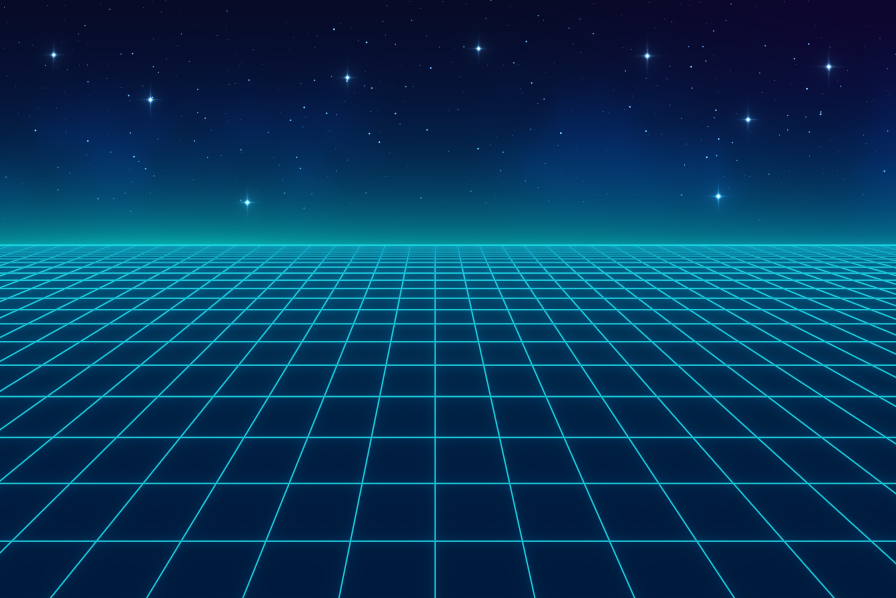
Write a WebGL 1 fragment shader that draws this background.

```glsl
precision highp float;
// Neon perspective grid floor under a starry night sky with a teal horizon glow.

uniform vec2 u_resolution;

#define HORIZON 0.590
#define GRID_CENTER -0.0215
#define LINE_HALF_WIDTH 0.0012
#define ROW_START 0.495
#define ROW_STEP 0.217
#define STAR_CELL 0.036
#define STAR_DENSITY 0.45
#define NEBULA_STRENGTH 0.10
#define LINE_COLOR vec3(0.12, 0.83, 0.88)
#define SPARKLE_COLOR vec3(0.35, 0.82, 1.0)

float hash(vec2 p) {
  vec3 q = fract(vec3(p.xyx) * 0.1031);
  q += dot(q, q.yzx + 33.33);
  return fract((q.x + q.y) * q.z);
}

float noise(vec2 p) {
  vec2 cell = floor(p), f = fract(p);
  f = f * f * (3.0 - 2.0 * f);
  float low = mix(hash(cell), hash(cell + vec2(1.0, 0.0)), f.x);
  float high = mix(hash(cell + vec2(0.0, 1.0)), hash(cell + 1.0), f.x);
  return mix(low, high, f.y);
}

float fbm(vec2 p) {
  float sum = 0.0, weight = 0.5;
  for (int i = 0; i < 4; i++) {
    sum += weight * noise(p);
    p = p * 2.03 + 7.1;
    weight *= 0.5;
  }
  return sum;
}

// Antialiased coverage of a line at the given distance.
float coverage(float dist, float halfWidth, float px) {
  return clamp((halfWidth - dist) / px + 0.5, 0.0, 1.0);
}

// Small stars: one jittered dot per cell.
vec3 starDust(vec2 p, float px) {
  vec3 light = vec3(0.0);
  for (int layer = 0; layer < 2; layer++) {
    vec2 q = p / STAR_CELL + float(layer) * vec2(53.4, 91.7) + 80.0;
    vec2 cell = floor(q);
    vec2 jitter = 0.15 + 0.7 * vec2(hash(cell + 3.0), hash(cell + 17.0));
    float dist = length(fract(q) - jitter) * STAR_CELL;
    float level = pow(hash(cell + 29.0), 3.0);
    float exists = step(hash(cell + 41.0), STAR_DENSITY);
    float dot_ = coverage(dist, mix(0.0006, 0.0015, level), px);
    light += exists * dot_ * mix(0.22, 0.85, level) * vec3(0.55, 0.85, 1.0);
  }
  return light;
}

// Large four-pointed stars, spread along a wave across the sky.
vec3 sparkles(vec2 p, float halfWidth) {
  vec3 light = vec3(0.0);
  for (int i = 0; i < 9; i++) {
    float n = float(i);
    float across = 0.06 + 0.108 * n + 0.13 * exp(-pow(abs(n - 5.3), 2.0) / 1.5);
    float drop = 0.17 - 0.13 * cos(1.428 * n + 0.43) + 0.04 * cos(3.1416 * n);
    vec2 d = abs(p - vec2((across * 2.0 - 1.0) * halfWidth, 1.0 - drop));
    float size = mix(0.75, 1.15, hash(vec2(n, 5.0)));
    float rays = exp(-d.x / 0.0013 - d.y / (0.009 * size))
               + exp(-d.y / 0.0013 - d.x / (0.007 * size));
    float core = exp(-dot(d, d) / (0.000012 * size));
    float halo = exp(-length(d) / 0.009);
    light += SPARKLE_COLOR * (0.65 * rays + 0.18 * halo) + 0.7 * core;
  }
  return light;
}

vec3 sky(vec2 p, float h, float halfWidth, float px) {
  float side = p.x / halfWidth;
  vec3 col = vec3(0.005 + 0.055 * h, 0.03, 0.10);
  col += vec3(0.01, 0.50, 0.0) * exp(-h / 0.11) + vec3(0.0, 0.0, 0.46) * exp(-h / 0.19);
  // Brighter teal low on the left, violet in the upper right.
  col += vec3(0.0, 0.09, 0.06) * exp(-h / 0.045 - pow(abs(side + 0.6), 2.0) / 0.12);
  col.g *= 1.0 - 0.12 * smoothstep(0.1, 1.0, side);
  col += vec3(0.025, -0.015, 0.025) * smoothstep(0.0, 1.0, side) * smoothstep(0.1, 0.4, h);
  // Faint blue clouds at middle height.
  float cloud = smoothstep(0.35, 0.8, fbm(p * vec2(5.0, 4.0) + 12.0));
  float band = exp(-pow(abs(h - 0.16), 2.0) / 0.012);
  col += vec3(0.0, 0.35, 1.0) * NEBULA_STRENGTH * cloud * band;
  col += starDust(p, px) * smoothstep(0.01, 0.18, h);
  return col + sparkles(p, halfWidth);
}

vec3 ground(float x, float depth, float px) {
  vec3 col = vec3(0.0, 0.10, 0.235) + vec3(0.01, 0.28, 0.28) * exp(-depth / 0.12);
  // Rows crowd geometrically toward the horizon.
  float row = log(ROW_START / depth) / ROW_STEP;
  row -= 0.17 * sin((row - 2.2) * 0.628) * smoothstep(1.0, 3.0, row);
  float rowDist = abs(fract(row + 0.5) - 0.5) * ROW_STEP * depth;
  // Columns fan out, a little wider on the right.
  vec2 fan = x < 0.0 ? vec2(0.0416, 0.202) : vec2(0.037, 0.22);
  float spacing = fan.x + fan.y * depth;
  float column = x / spacing;
  float columnDist = abs(fract(column + 0.5) - 0.5) * spacing / length(vec2(1.0, column * fan.y));
  float nearFade = smoothstep(0.0, 0.05, depth);
  float rows = coverage(rowDist, LINE_HALF_WIDTH, px) * mix(0.35, 1.0, nearFade);
  float columns = coverage(columnDist, LINE_HALF_WIDTH, px) * mix(0.6, 1.0, nearFade);
  float glow = exp(-rowDist / 0.008) * nearFade + exp(-columnDist / 0.008);
  col += vec3(0.0, 0.06, 0.075) * glow;
  return mix(col, LINE_COLOR, max(rows, columns) * 0.92);
}

void main() {
  float px = 1.0 / u_resolution.y;
  vec2 p = vec2(gl_FragCoord.x - 0.5 * u_resolution.x, gl_FragCoord.y) * px;
  float halfWidth = 0.5 * u_resolution.x * px;
  float h = p.y - HORIZON;
  vec3 above = sky(p, max(h, 0.0), halfWidth, px);
  vec3 below = ground(p.x - GRID_CENTER, max(-h, 0.0005), px);
  vec3 col = mix(below, above, clamp(h / px + 0.5, 0.0, 1.0));
  // Bright rim along the horizon.
  col = mix(col, LINE_COLOR, 0.75 * coverage(abs(h), 0.0014, px));
  col += vec3(0.0, 0.07, 0.07) * exp(-abs(h) / 0.008);
  gl_FragColor = vec4(clamp(col, 0.0, 1.0), 1.0);
}
```
